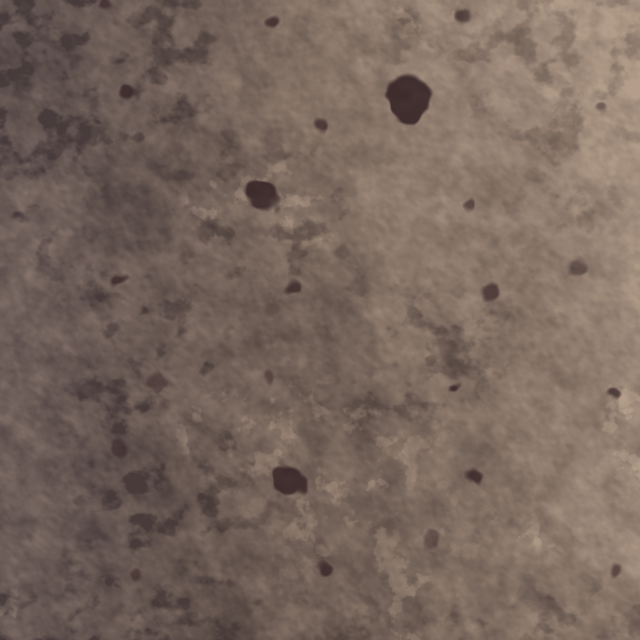
A Shadertoy shader for this texture:

```glsl
// Weathered stone wall: warm light from the right, faint streaks, soft stains and dark pits.

float hash(vec2 p) {
    vec3 q = fract(p.xyx * vec3(0.1031, 0.1030, 0.0973));
    q += dot(q, q.yzx + 33.33);
    return fract((q.x + q.y) * q.z);
}

float noise(vec2 p) {
    vec2 cell = floor(p), f = fract(p);
    f = f * f * (3.0 - 2.0 * f);
    return mix(mix(hash(cell), hash(cell + vec2(1, 0)), f.x),
               mix(hash(cell + vec2(0, 1)), hash(cell + vec2(1, 1)), f.x), f.y);
}

float fbm(vec2 p) {
    float sum = 0.0, amp = 0.5;
    for (int i = 0; i < 4; i++) {
        sum += amp * noise(p);
        p = mat2(1.6, 1.2, -1.2, 1.6) * p + 17.3;
        amp *= 0.5;
    }
    return sum / 0.9375;
}

// Evenly scattered blots with ragged rims; returns coverage
float pits(vec2 p) {
    vec2 ragged = p + 0.010 * (vec2(noise(p * 65.0), noise(p * 65.0 + 91.0)) - 0.5);
    float rim = 0.75 + 0.5 * noise(p * 48.0 + 11.0);
    float cover = 0.0;
    for (int i = 0; i < 26; i++) {
        float id = float(i);
        vec2 jitter = vec2(hash(vec2(id, 3.0)), hash(vec2(id, 8.0))) - 0.5;
        vec2 center = fract(vec2(0.65, 0.86) + id * vec2(0.7549, 0.5698)) + 0.05 * jitter;
        bool large = i % 13 == 0 || i == 5;
        float radius = large ? 0.029 + 0.008 * jitter.x : 0.0125 + 0.006 * jitter.y;
        if (i == 0) radius = 0.036;
        float strength = large ? 1.0 : 0.5 + 0.5 * hash(vec2(id, 21.0));
        vec2 d = (ragged - center) * vec2(1.1 + 0.3 * jitter.x, 1.0 - 0.3 * jitter.x);
        float blot = 1.0 - smoothstep(radius - 0.006, radius + 0.003, length(d) * rim);
        cover = max(cover, strength * blot);
    }
    return cover;
}

// Sparse pale chips
float chips(vec2 p) {
    float patchy = smoothstep(0.72, 0.85, noise(p * 6.0 + 40.0));
    return patchy * smoothstep(0.58, 0.72, fbm(p * 42.0 + 5.0));
}

void mainImage(out vec4 fragColor, in vec2 fragCoord) {
    vec2 uv = fragCoord / iResolution.xy;
    vec2 p = fragCoord / iResolution.y;

    // Light falls off toward the left and the bottom
    float tone = 0.25 + 0.23 * uv.x + 0.46 * uv.x * uv.x * (0.45 + 0.7 * uv.y);
    tone += 0.10 * smoothstep(0.25, 0.7, uv.x) * smoothstep(0.3, 0.9, uv.y);

    // Broad mottling, then grain drawn out along a diagonal
    vec2 grain = mat2(0.8, 0.6, -0.6, 0.8) * p * vec2(1.0, 1.35);
    tone += 0.42 * (fbm(p * 4.5 + 2.0) - 0.5);
    tone += 0.46 * (fbm(grain * 26.0) - 0.5);
    tone += 0.17 * (noise(grain * 85.0) - 0.5);
    tone += 0.09 * (noise(grain * 150.0 + 9.0) - 0.5);

    // Leaning run-off streaks, strongest on the shaded side
    float lean = p.x + 0.16 * p.y + 0.03 * noise(p * 7.0);
    float streak = smoothstep(0.48, 0.70, fbm(vec2(lean * 11.0, p.y * 1.8) + 7.0));
    tone -= 0.21 * streak * (1.0 - 0.75 * uv.x);

    // Clustered smudges
    float cluster = smoothstep(0.3, 0.7, noise(p * 4.5 + 13.0));
    float smudge = smoothstep(0.54, 0.74, fbm(p * vec2(28.0, 33.0) + 30.0));
    tone -= 0.30 * smudge * cluster;
    tone += 0.24 * chips(p);

    // Umber to pale sand, cooler in the shade
    vec3 color = mix(vec3(0.32, 0.265, 0.245), vec3(0.67, 0.585, 0.515), clamp(tone, -0.1, 1.1));
    color += vec3(-0.004, 0.0, 0.016) * (1.0 - smoothstep(0.0, 0.5, uv.x));

    vec3 pitColor = vec3(0.225, 0.155, 0.16) + 0.03 * noise(p * 60.0);
    color = mix(color, pitColor, 0.95 * pits(p));
    fragColor = vec4(color, 1.0);
}
```
